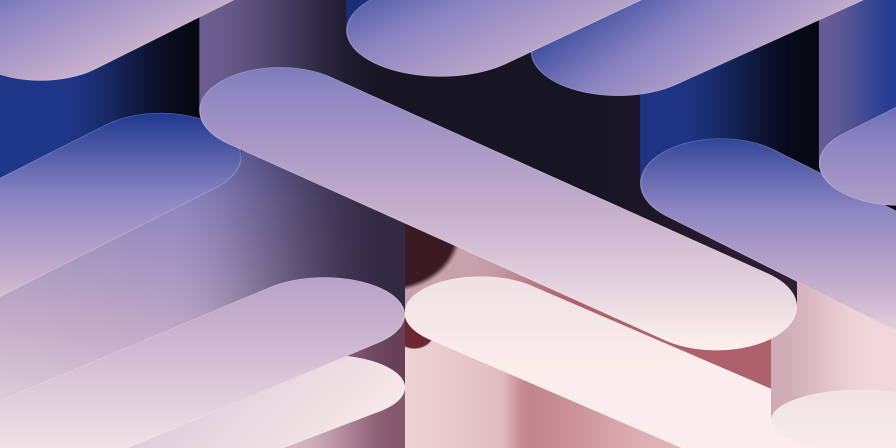
This background is drawn by a Shadertoy shader. Its source:

```glsl
// Slanted stadium-shaped prisms seen from below, stacked from back to front.
// Each prism is a squashed capsule face plus a wall rising straight above it.
// Faces share one colour ramp from deep blue to blush; walls fade into shade.

#define BLUE      vec3(0.13, 0.23, 0.57)
#define LAVENDER  vec3(0.55, 0.52, 0.76)
#define MAUVE     vec3(0.78, 0.69, 0.80)
#define BLUSH     vec3(0.98, 0.93, 0.92)
#define NIGHT     vec3(0.09, 0.08, 0.14)
#define INK       vec3(0.03, 0.03, 0.08)
#define ROSE      vec3(0.68, 0.38, 0.42)
#define WINE      vec3(0.23, 0.10, 0.14)
#define RIM_WIDTH 0.005
#define RIM_LIGHT 0.22

// Four-stop ramp, one stop per unit of t
vec3 ramp(float t) {
    vec3 c = mix(BLUE, LAVENDER, clamp(t, 0.0, 1.0));
    c = mix(c, MAUVE, clamp(t - 1.0, 0.0, 1.0));
    return mix(c, BLUSH, clamp(t - 2.0, 0.0, 1.0));
}

// Coverage of the inside of a distance field, one pixel soft
float cover(float d) {
    float pixel = length(vec2(dFdx(d), dFdy(d)));
    return clamp(0.5 - d / max(pixel, 1e-5), 0.0, 1.0);
}

// Capsule from a to b whose end caps are ellipses of the given radii
float capsule(vec2 p, vec2 a, vec2 b, vec2 radii) {
    vec2 stretch = vec2(1.0, radii.x / radii.y);
    vec2 q = (p - a) * stretch, axis = (b - a) * stretch;
    float h = clamp(dot(q, axis) / dot(axis, axis), 0.0, 1.0);
    return length(q - axis * h) - radii.x;
}

// Soft-edged ellipse used for cast shadows
float spot(vec2 p, vec2 center, vec2 radii) {
    return 1.0 - smoothstep(0.94, 1.06, length((p - center) / radii));
}

// Paints a wall and its face; tone is the ramp value at a, slope its gradient
void prism(inout vec3 col, vec2 p, vec2 a, vec2 b, vec2 radii,
           vec3 wall, float tone, vec2 slope) {
    float side = abs(p.x - 0.5 * (a.x + b.x)) - 0.5 * abs(b.x - a.x) - radii.x;
    float axisY = mix(a.y, b.y, clamp((p.x - a.x) / (b.x - a.x), 0.0, 1.0));
    col = mix(col, wall, cover(side) * step(axisY, p.y));

    float d = capsule(p, a, b, radii);
    vec3 face = ramp(tone + dot(p - a, slope));
    float rim = smoothstep(-RIM_WIDTH, 0.0, d);
    face = mix(face, vec3(1.0), RIM_LIGHT * rim);
    col = mix(col, face, cover(d));
}

void mainImage(out vec4 fragColor, in vec2 fragCoord) {
    vec2 p = fragCoord / iResolution.y;
    vec3 wall;

    // Floor: pale column, a rosy fold, and a mauve strip on the left
    vec3 col = mix(vec3(0.93, 0.82, 0.83), vec3(0.88, 0.74, 0.76),
                   smoothstep(0.90, 1.15, p.x));
    vec3 fold = mix(vec3(0.76, 0.52, 0.55), vec3(0.88, 0.70, 0.71),
                    smoothstep(1.15, 1.50, p.x));
    col = mix(col, fold, smoothstep(1.11, 1.18, p.x));
    col = mix(col, WINE + vec3(0.2, 0.05, 0.06),
              spot(p, vec2(0.925, 0.262), vec2(0.045, 0.040)));
    vec3 strip = mix(vec3(0.84, 0.71, 0.76), vec3(0.52, 0.34, 0.42),
                     smoothstep(0.65, 0.90, p.x));
    col = mix(col, strip, cover(p.x - 0.904));

    // Lower right: warm slabs
    wall = mix(vec3(0.78, 0.63, 0.67), ROSE, smoothstep(1.05, 1.30, p.x));
    wall = mix(wall, WINE, spot(p, vec2(0.860, 0.479), vec2(0.162, 0.126)));
    prism(col, p, vec2(1.073, 0.302), vec2(2.10, -0.14), vec2(0.170, 0.081),
          wall, 2.88, vec2(0.0, -1.0));
    wall = mix(vec3(0.81, 0.67, 0.71), vec3(0.94, 0.84, 0.85),
               smoothstep(1.72, 1.95, p.x));
    prism(col, p, vec2(1.92, 0.062), vec2(2.60, -0.22), vec2(0.199, 0.068),
          wall, 2.90, vec2(0.0, -1.0));

    // Lower left: two slabs below a fading wall
    wall = mix(MAUVE, vec3(0.40, 0.25, 0.34), smoothstep(0.55, 0.90, p.x));
    prism(col, p, vec2(0.727, 0.135), vec2(-0.26, -0.24), vec2(0.177, 0.073),
          wall, 2.75, vec2(0.9, -1.0));
    wall = ramp(1.3 + 3.0 * (0.48 - p.y) - 0.4 * (p.x - 0.39));
    wall = mix(wall * 0.97, vec3(0.20, 0.16, 0.26),
               smoothstep(0.38, 0.88, p.x));
    prism(col, p, vec2(0.724, 0.297), vec2(-0.40, -0.175), vec2(0.180, 0.084),
          wall, 1.95, vec2(0.0, -2.9));

    // Left blue slab, then the long central one
    wall = mix(BLUE * 0.94, INK, smoothstep(0.12, 0.44, p.x));
    prism(col, p, vec2(0.359, 0.651), vec2(-0.52, 0.208), vec2(0.180, 0.097),
          wall, 0.50, vec2(0.0, -5.5));
    wall = mix(vec3(0.42, 0.37, 0.57), NIGHT, smoothstep(0.44, 0.86, p.x));
    wall += vec3(0.10, 0.04, 0.06) * smoothstep(1.3, 1.8, p.x);
    prism(col, p, vec2(0.625, 0.753), vec2(1.599, 0.315), vec2(0.180, 0.097),
          wall, 1.20, vec2(0.0, -3.5));

    // Right pair
    wall = mix(BLUE * 0.9, INK, smoothstep(1.50, 1.81, p.x));
    prism(col, p, vec2(1.609, 0.591), vec2(2.40, 0.195), vec2(0.180, 0.100),
          wall, 0.70, vec2(0.0, -5.5));
    wall = mix(vec3(0.40, 0.36, 0.59), BLUE, smoothstep(1.83, 2.02, p.x));
    prism(col, p, vec2(2.008, 0.635), vec2(2.60, 0.93), vec2(0.180, 0.094),
          wall, 1.20, vec2(0.0, -4.0));

    // Slabs hanging in from the top edge
    wall = BLUE * 0.8;
    prism(col, p, vec2(1.38, 0.885), vec2(2.20, 1.255), vec2(0.195, 0.099),
          wall, 0.85, vec2(2.8, -4.0));
    prism(col, p, vec2(0.984, 0.932), vec2(1.80, 1.316), vec2(0.211, 0.103),
          wall, 1.15, vec2(2.0, -4.5));
    prism(col, p, vec2(0.091, 0.917), vec2(0.78, 1.26), vec2(0.180, 0.097),
          wall, 1.40, vec2(2.2, -5.0));

    fragColor = vec4(col, 1.0);
}
```
